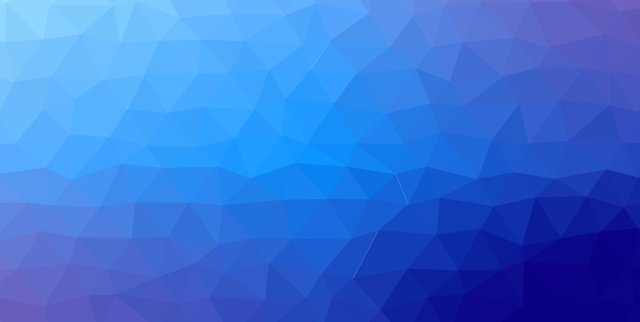
This background is drawn by a WebGL 1 fragment shader. Its source:

```glsl
precision highp float;
// Low-poly mesh of flat triangles, shaded from pale sky blue to deep navy.

uniform vec2 u_resolution;

// Mesh, in units of the canvas height
const vec2 CELL = vec2(0.134, 0.101);
const vec2 MESH_ORIGIN = vec2(-0.003, 0.067);
const float JITTER = 0.56;
const float SHADE_VARIATION = 0.018;
const float SEAM_CHANCE = 0.02;
const float SEAM_STRENGTH = 0.35;
const float SEAM_WIDTH = 0.003;

// Gradient stops, alike along both axes: light, middle, dark
const vec3 LIGHT_LIGHT = vec3(0.60, 0.87, 1.00);
const vec3 LIGHT_MID = vec3(0.35, 0.67, 1.00);
const vec3 MID_MID = vec3(0.03, 0.57, 1.00);
const vec3 LIGHT_DARK = vec3(0.42, 0.37, 0.74);
const vec3 MID_DARK = vec3(0.14, 0.28, 0.74);
const vec3 DARK_DARK = vec3(-0.05, -0.12, 0.42); // below NAVY, so it levels off
const vec3 NAVY = vec3(0.04, 0.0, 0.51);
const vec3 SEAM_COLOR = vec3(0.75, 0.88, 1.0);
const float DARK_EASE = 1.5;

float hash(vec2 p) {
  return fract(sin(dot(p, vec2(127.1, 311.7))) * 43758.55);
}

// Blend three stops placed at 0, 0.5 and 1
vec3 threeStops(vec3 a, vec3 b, vec3 c, float t) {
  float toMid = clamp(2.0 * t, 0.0, 1.0);
  float toDark = 1.0 - pow(clamp(2.0 - 2.0 * t, 0.0, 1.0), DARK_EASE);
  return mix(mix(a, b, toMid), c, toDark);
}

// Smooth two-axis gradient around the canvas centre
vec3 gradient(vec2 p) {
  float aspect = u_resolution.x / u_resolution.y;
  vec2 uv = clamp(vec2(0.5 + p.x / aspect, 0.5 - p.y), 0.0, 1.0);
  vec3 left = threeStops(LIGHT_LIGHT, LIGHT_MID, LIGHT_DARK, uv.y);
  vec3 middle = threeStops(LIGHT_MID, MID_MID, MID_DARK, uv.y);
  vec3 right = threeStops(LIGHT_DARK, MID_DARK, DARK_DARK, uv.y);
  return max(threeStops(left, middle, right, uv.x), NAVY);
}

// Jittered mesh point; every other row is shifted by half a cell
vec2 meshPoint(vec2 id) {
  vec2 offset = vec2(hash(id), hash(id + 57.3)) - 0.5;
  vec2 stagger = vec2(0.5 * mod(id.y, 2.0), 0.0);
  return MESH_ORIGIN + CELL * (id + stagger + JITTER * offset);
}

// Signed distance to the line from a to b, positive on its left
float edgeDistance(vec2 p, vec2 a, vec2 b) {
  vec2 e = normalize(b - a);
  return e.x * (p.y - a.y) - e.y * (p.x - a.x);
}

// Add one flat triangle, weighted by its smooth coverage
void addTriangle(vec2 p, vec2 a, vec2 b, vec2 c, float seed, inout vec4 sum) {
  float pixel = 1.0 / u_resolution.y;
  float seamDistance = edgeDistance(p, c, a);
  float inside = min(seamDistance, min(edgeDistance(p, a, b), edgeDistance(p, b, c)));
  float coverage = clamp(0.5 + inside / pixel, 0.0, 1.0);

  vec3 color = gradient((a + b + c) / 3.0);
  color += SHADE_VARIATION * (2.0 * hash(vec2(seed, 3.7)) - 1.0);
  color = max(color, NAVY);

  // A few triangles carry a thin pale seam
  float hasSeam = step(hash(vec2(seed, 9.1)), SEAM_CHANCE);
  float seam = 1.0 - smoothstep(0.0, SEAM_WIDTH, abs(seamDistance));
  color = mix(color, SEAM_COLOR, SEAM_STRENGTH * hasSeam * seam);
  sum += vec4(color, 1.0) * coverage;
}

void main() {
  vec2 p = (gl_FragCoord.xy - 0.5 * u_resolution) / u_resolution.y;
  vec2 home = floor((p - MESH_ORIGIN) / CELL);
  vec4 sum = vec4(gradient(p), 1.0) * 0.001;

  // Split each nearby quad along its shorter diagonal
  for (int j = -1; j <= 1; j++) {
    for (int i = -1; i <= 1; i++) {
      vec2 id = home + vec2(float(i), float(j));
      vec2 a = meshPoint(id);
      vec2 b = meshPoint(id + vec2(1.0, 0.0));
      vec2 c = meshPoint(id + vec2(0.0, 1.0));
      vec2 d = meshPoint(id + vec2(1.0, 1.0));
      float seed = hash(id + 19.7) * 10.0;
      if (distance(a, d) < distance(b, c)) {
        addTriangle(p, a, b, d, seed, sum);
        addTriangle(p, a, d, c, seed + 11.0, sum);
      } else {
        addTriangle(p, a, b, c, seed, sum);
        addTriangle(p, b, d, c, seed + 11.0, sum);
      }
    }
  }
  gl_FragColor = vec4(sum.rgb / sum.a, 1.0);
}
```
